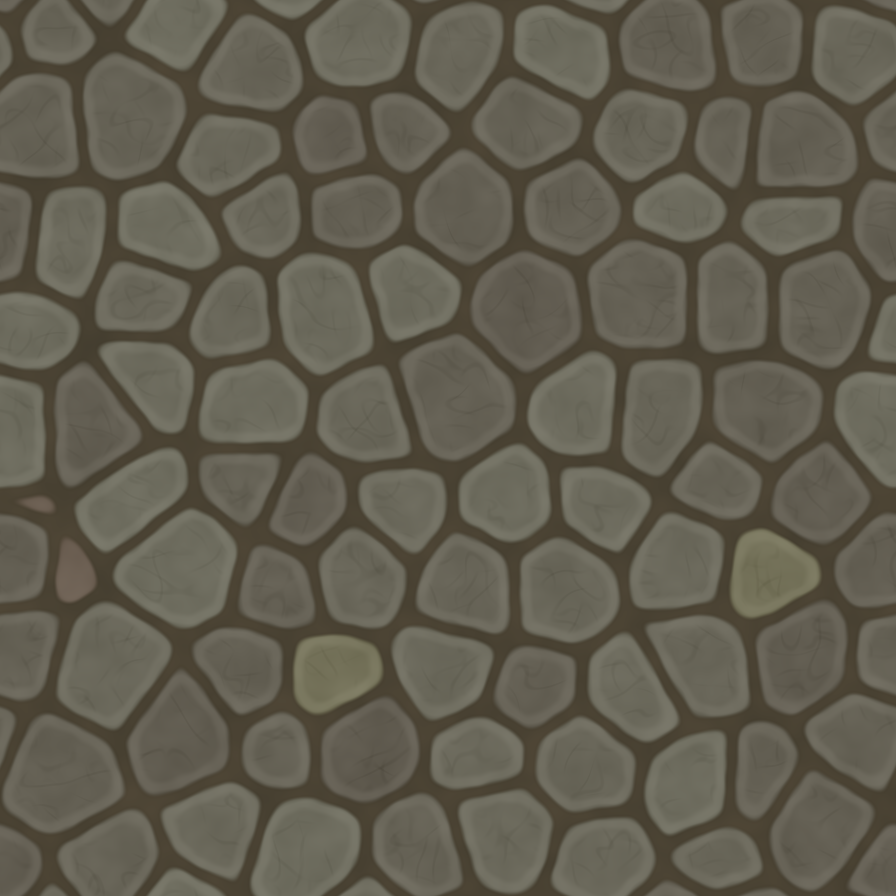
This texture is drawn by a WebGL 1 fragment shader. Its source:

```glsl
precision highp float;
// Irregular grey cobblestones set in dark earth mortar, tiling in both directions.
// A staggered, weighted Voronoi diagram shapes the stones; a smooth minimum rounds
// their corners, and gradient noise paints the worn faces and hairline scratches.
uniform vec2 u_resolution;

const vec2 GRID = vec2(9.0, 10.0);  // stones across, rows up
const float ROW = 0.9;              // row height in stone widths

vec2 hash2(vec2 p) {
  vec2 k = vec2(dot(p, vec2(127.1, 311.7)), dot(p, vec2(269.5, 183.3)));
  return fract(sin(k) * 43758.545);
}

// Gradient noise that repeats after 'period' units, roughly -0.7 to 0.7.
float corner(vec2 cell, vec2 offset, float period) {
  float angle = 6.2832 * hash2(mod(cell, period) + 3.7).x;
  return dot(vec2(cos(angle), sin(angle)), offset);
}

float noise(vec2 p, float period) {
  vec2 i = floor(p), f = p - i;
  vec2 u = f * f * f * (f * (f * 6.0 - 15.0) + 10.0);
  vec2 e = vec2(1.0, 0.0);
  return mix(mix(corner(i, f, period), corner(i + e.xy, f - e.xy, period), u.x),
             mix(corner(i + e.yx, f - e.yx, period), corner(i + e.xx, f - e.xx, period), u.x), u.y);
}

float isPebble(vec2 id) {
  return step(0.955, hash2(id + 41.0).x);
}

// Stone centre in xy; z is a weight that shrinks the stone.
vec3 stoneSite(vec2 cell) {
  vec2 id = mod(cell, GRID);
  vec2 centre = cell + 0.5 + 0.62 * (hash2(id) - 0.5);
  centre.x += 0.5 * mod(id.y, 2.0) - 0.25;
  float weight = mix(0.16 * hash2(id + 23.0).y, 0.53, isPebble(id));
  return vec3(centre * vec2(1.0, ROW), weight);
}

float power(vec2 p, vec3 site) {
  vec2 d = p - site.xy;
  return dot(d, d) + site.z;
}

// Fine crossing strokes, each layer turned to its own direction.
float scratches(vec2 q, float turn) {
  float ink = 0.0;
  for (int i = 0; i < 3; i++) {
    float a = turn + 1.1 * float(i);
    vec2 r = mat2(cos(a), sin(a), -sin(a), cos(a)) * q;
    float line = abs(noise(r * vec2(1.7, 3.6) + 9.0 * float(i), 64.0));
    float patchy = smoothstep(-0.1, 0.3, noise(r * 2.3 + 31.0, 64.0));
    ink += (1.0 - smoothstep(0.01, 0.07, line)) * patchy;
  }
  return ink;
}

void main() {
  vec2 uv = gl_FragCoord.xy / u_resolution;
  vec2 p = uv * GRID.x;
  p += 0.022 * vec2(noise(uv * 36.0, 36.0), noise(uv * 36.0 + 17.5, 36.0));
  vec2 base = floor(p / vec2(1.0, ROW));

  // Owning stone
  float nearest = 1e3;
  vec2 owner = base;
  vec3 site = vec3(0.0);
  for (int y = -2; y <= 2; y++) {
    for (int x = -2; x <= 2; x++) {
      vec2 cell = base + vec2(x, y);
      vec3 s = stoneSite(cell);
      float d = power(p, s);
      if (d < nearest) {
        nearest = d;
        owner = cell;
        site = s;
      }
    }
  }

  // Rounded distance to the borders with all neighbours
  float sum = 0.0;
  for (int y = -2; y <= 2; y++) {
    for (int x = -2; x <= 2; x++) {
      vec2 cell = owner + vec2(x, y);
      if (x != 0 || y != 0) {
        vec3 s = stoneSite(cell);
        float border = (power(p, s) - nearest) / (2.0 * length(s.xy - site.xy));
        sum += exp(-18.0 * border);
      }
    }
  }
  float inside = -log(sum) / 18.0 - 0.052;

  // Stone tint: mostly grey, a few ochre, tiny pebbles pinkish
  vec2 id = mod(owner, GRID);
  vec2 pick = hash2(id + 67.0);
  float pebble = isPebble(id);
  vec3 tint = mix(vec3(0.375, 0.355, 0.31), vec3(0.43, 0.425, 0.37), pick.x);
  tint = mix(tint, vec3(0.455, 0.445, 0.35), step(0.955, pick.y));
  tint = mix(tint, vec3(0.43, 0.38, 0.33), pebble);

  // Painted face: soft blotches, scratches, pale worn rim, dark outer edge
  vec2 q = p - site.xy + 20.0 * pick;
  float blotch = noise(q * 2.2, 64.0) + 0.5 * noise(q * 6.0 + 5.0, 64.0);
  float rimAt = inside + 0.03 * noise(q * 5.0 + 11.0, 64.0);
  float rim = smoothstep(0.0, 0.04, rimAt) * (1.0 - smoothstep(0.07, 0.14, rimAt));
  float face = smoothstep(0.06, 0.16, inside);
  vec3 stone = tint + 0.03 * blotch;
  stone += (1.0 - pebble) * (0.035 * rim - 0.02 * face * scratches(q, 6.28 * pick.y));
  stone -= 0.035 * (1.0 - smoothstep(-0.01, 0.045, inside));

  // Earth mortar, slightly darker beside the stones
  float soil = noise(uv * 14.0, 14.0) + 0.5 * noise(uv * 48.0, 48.0);
  vec3 mortar = vec3(0.29, 0.26, 0.2) + vec3(0.03, 0.023, 0.018) * soil;
  mortar -= 0.012 * smoothstep(-0.04, 0.0, inside);

  gl_FragColor = vec4(mix(mortar, stone, smoothstep(-0.022, 0.022, inside)), 1.0);
}
```
